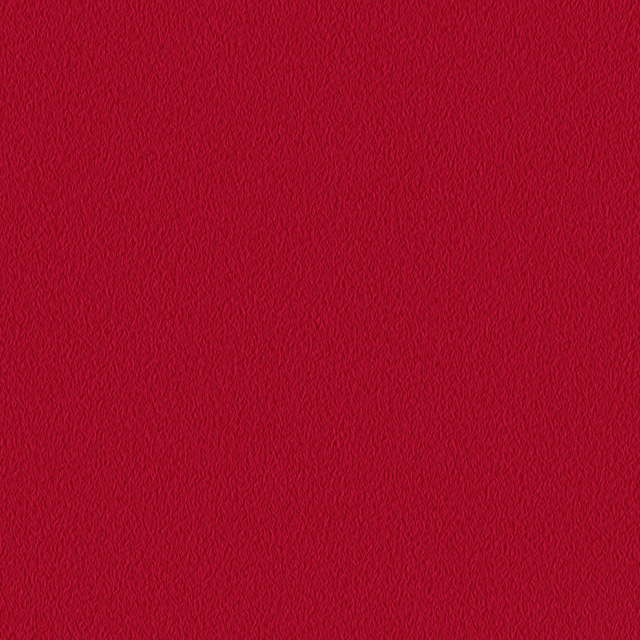
This texture is drawn by a Shadertoy shader. Its source:

```glsl
// Crimson fleece: short, curly, mostly upright fibres with soft relief.
// Two tilted layers of stretched, warped gradient noise and a finer upright
// one are shaded from the side and mapped onto a narrow range of reds.

#define DARK_RED vec3(0.55, 0.02, 0.08)
#define LIGHT_RED vec3(0.70, 0.07, 0.21)
#define FIBRE_CELLS vec2(260.0, 105.0)
#define FIBRE_TILT 0.36
#define FINE_FIBRES 0.40
#define CURL_CELLS 95.0
#define CURL_AMOUNT 0.0022
#define LIGHT_STEP vec2(-0.0018, 0.0002)
#define SHADOW 0.75
#define CONTRAST 1.85
#define MID_TONE 0.52
#define MOTTLE 0.02

// Random unit gradient for a lattice point
vec2 latticeGradient(ivec2 cell) {
    uint h = uint(cell.x) * 1597334677u ^ uint(cell.y) * 3812015801u;
    h = (h ^ (h >> 15u)) * 2246822519u;
    h = (h ^ (h >> 13u)) * 3266489917u;
    h ^= h >> 16u;
    float angle = float(h & 65535u) * 6.28319 / 65536.0;
    return vec2(cos(angle), sin(angle));
}

float gradientNoise(vec2 p) {
    ivec2 cell = ivec2(floor(p));
    vec2 f = fract(p);
    vec2 u = f * f * f * (f * (f * 6.0 - 15.0) + 10.0);
    float a = dot(latticeGradient(cell), f);
    float b = dot(latticeGradient(cell + ivec2(1, 0)), f - vec2(1, 0));
    float c = dot(latticeGradient(cell + ivec2(0, 1)), f - vec2(0, 1));
    float d = dot(latticeGradient(cell + ivec2(1, 1)), f - vec2(1, 1));
    return mix(mix(a, b, u.x), mix(c, d, u.x), u.y);
}

vec2 rotate(vec2 p, float angle) {
    float c = cos(angle), s = sin(angle);
    return vec2(c * p.x - s * p.y, s * p.x + c * p.y);
}

// Bends the straight fibres into loose curls
vec2 curl(vec2 p) {
    vec2 q = p * CURL_CELLS;
    return p + CURL_AMOUNT * vec2(gradientNoise(q), gradientNoise(q + 37.3));
}

// Pile height: the upper of two crossing fibre layers, with finer hairs
float pileHeight(vec2 p) {
    float left = gradientNoise(rotate(p, FIBRE_TILT) * FIBRE_CELLS);
    float right = gradientNoise(rotate(p, -FIBRE_TILT) * FIBRE_CELLS + 511.7);
    float fine = gradientNoise(p * FIBRE_CELLS * vec2(1.35, 1.9) + 907.4);
    return max(left, right) + FINE_FIBRES * fine;
}

float fibreShade(vec2 p) {
    vec2 q = curl(p);
    float meanHeight = 0.14;
    float lit = pileHeight(q) - meanHeight;
    float blocked = pileHeight(q + LIGHT_STEP) - meanHeight;
    return lit - SHADOW * blocked;
}

void mainImage(out vec4 fragColor, in vec2 fragCoord) {
    // Average a 2 x 2 grid of samples for smooth fibre edges
    float shade = 0.0;
    for (int i = 0; i < 4; i++) {
        vec2 offset = vec2(i % 2, i / 2) * 0.5 - 0.25;
        shade += 0.25 * fibreShade((fragCoord + offset) / iResolution.y);
    }

    // Faint uneven wear across the cloth
    vec2 uv = fragCoord / iResolution.y;
    float mottle = gradientNoise(uv * 7.0 + 3.1) + gradientNoise(uv * 29.0);

    float tone = MID_TONE + CONTRAST * shade + MOTTLE * mottle;
    vec3 color = mix(DARK_RED, LIGHT_RED, clamp(tone, -0.3, 1.35));
    fragColor = vec4(color, 1.0);
}
```
